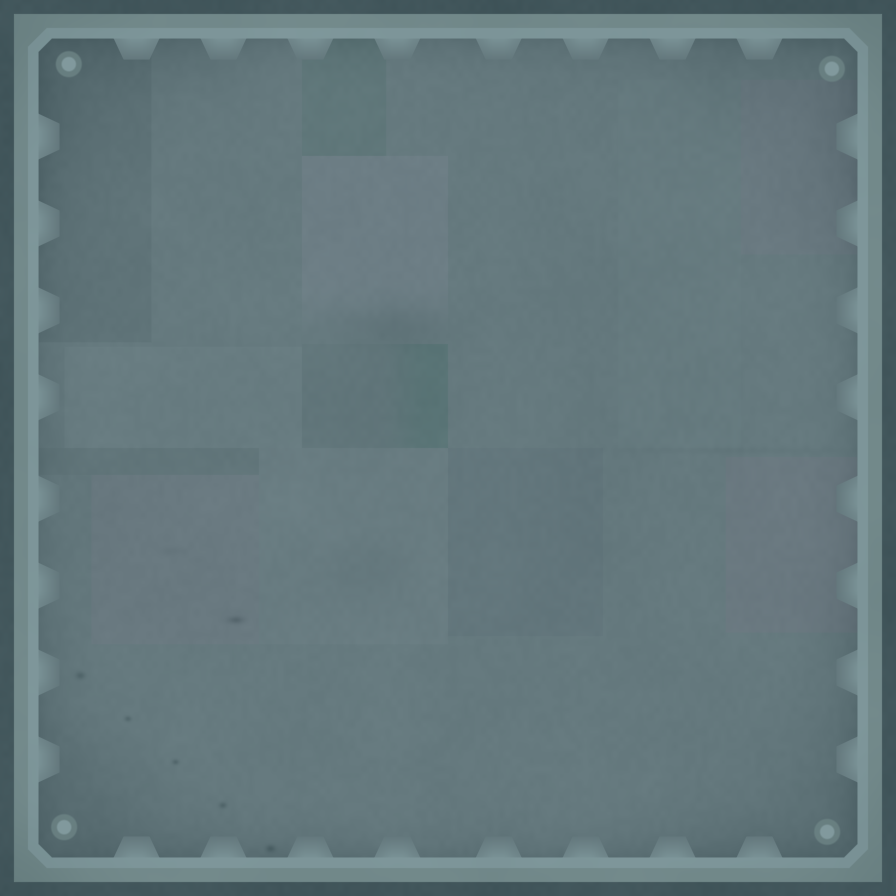
This texture is drawn by a Shadertoy shader. Its source:

```glsl
// A worn blue-grey metal panel with a bevelled frame, notched rim and corner rivets.

const vec3 STEEL = vec3(0.395, 0.474, 0.493);
const vec3 BORDER = vec3(0.255, 0.335, 0.355);
const vec3 BAND = vec3(0.445, 0.535, 0.540);
const vec3 RIM = vec3(0.490, 0.585, 0.600);
const float INNER = 0.457; // half size of the recessed plate

float hash(vec2 p) {
    vec3 q = fract(vec3(p.xyx) * 0.1031);
    q += dot(q, q.yzx + 33.33);
    return fract((q.x + q.y) * q.z);
}

float noise(vec2 p) {
    vec2 cell = floor(p), f = fract(p);
    f = f * f * (3.0 - 2.0 * f);
    float low = mix(hash(cell), hash(cell + vec2(1, 0)), f.x);
    float high = mix(hash(cell + vec2(0, 1)), hash(cell + vec2(1, 1)), f.x);
    return mix(low, high, f.y);
}

float fbm(vec2 p) {
    float sum = 0.0, amp = 0.5;
    for (int i = 0; i < 4; i++) {
        sum += amp * noise(p);
        p = p * 2.03 + 17.0;
        amp *= 0.5;
    }
    return sum;
}

// Coverage of the region where the distance is negative
float cover(float dist, float aa) {
    return 1.0 - smoothstep(-aa, aa, dist);
}

// Square of given half size with cut corners
float chamferedSquare(vec2 c, float halfSize, float cut) {
    vec2 a = abs(c);
    return max(max(a.x, a.y) - halfSize, (a.x + a.y - 2.0 * halfSize + cut) * 0.707);
}

// Rectangle from lo to hi
float patchMask(vec2 p, vec2 lo, vec2 hi, float soft) {
    vec2 d = abs(p - 0.5 * (lo + hi)) - 0.5 * (hi - lo);
    return cover(max(d.x, d.y), soft);
}

float smudge(vec2 p, vec2 centre, vec2 size) {
    vec2 d = (p - centre) / size;
    return exp(-dot(d, d));
}

// Large tinted sheets that make up the plate
vec3 sheets(vec2 p, float aa) {
    vec3 t = vec3(0.0);
    t += vec3(-0.022, -0.022, -0.022) * patchMask(p, vec2(0.043, 0.618), vec2(0.169, 0.957), aa);
    t += vec3(-0.025, -0.012, -0.020) * patchMask(p, vec2(0.337, 0.826), vec2(0.431, 0.957), aa);
    t += vec3(0.027, 0.015, 0.024) * patchMask(p, vec2(0.337, 0.622), vec2(0.500, 0.826), aa)
        * smoothstep(0.61, 0.70, p.y);
    t += mix(vec3(-0.012, -0.010, -0.011), vec3(-0.042, -0.016, -0.028), smoothstep(0.42, 0.48, p.x))
        * patchMask(p, vec2(0.337, 0.500), vec2(0.500, 0.616), aa);
    t += vec3(0.014, 0.014, 0.014) * patchMask(p, vec2(0.072, 0.500), vec2(0.337, 0.613), aa);
    t += vec3(-0.012, -0.012, -0.013) * patchMask(p, vec2(0.043, 0.470), vec2(0.289, 0.500), aa);
    t += vec3(0.018, 0.002, 0.010) * patchMask(p, vec2(0.102, 0.281), vec2(0.289, 0.470), aa);
    t += vec3(0.012, 0.010, 0.011) * patchMask(p, vec2(0.289, 0.281), vec2(0.500, 0.500), aa);
    t += vec3(-0.012, -0.014, -0.010) * patchMask(p, vec2(0.500, 0.290), vec2(0.673, 0.500), aa);
    t += vec3(0.018, -0.003, 0.007) * patchMask(p, vec2(0.810, 0.294), vec2(0.957, 0.490), aa);
    t += vec3(0.016, 0.000, 0.009) * patchMask(p, vec2(0.827, 0.716), vec2(0.957, 0.911), aa);
    t += vec3(0.004, 0.006, 0.005) * patchMask(p, vec2(0.690, 0.500), vec2(0.827, 0.911), aa);
    return t;
}

// Tapered teeth along the rim: x is coverage, y is glow
vec2 teeth(vec2 c, float aa) {
    vec2 a = abs(c);
    float along = min(a.x, a.y) - 0.0566;
    float depth = (INNER - max(a.x, a.y)) / 0.0235;
    float offset = abs(along - 0.097 * clamp(round(along / 0.097), 0.0, 3.0));
    float mask = cover(offset - mix(0.0255, 0.0145, depth), aa) * cover((depth - 1.0) * 0.0235, aa);
    float glow = clamp(1.0 - depth, 0.0, 1.0) * (1.0 - 0.45 * smoothstep(0.004, 0.025, offset));
    return vec2(mask, glow);
}

void mainImage(out vec4 fragColor, in vec2 fragCoord) {
    vec2 p = fragCoord / iResolution.xy;
    vec2 c = p - 0.5;
    float aa = 0.8 / min(iResolution.x, iResolution.y);
    float cloud = fbm(p * 9.0) - 0.47;
    float grain = noise(p * vec2(150.0, 120.0)) - 0.5;

    // Plate: sheets, stains and dark edges
    vec3 plate = STEEL + sheets(p, aa);
    plate -= 0.028 * smudge(p, vec2(0.440, 0.635), vec2(0.060, 0.022));
    plate -= 0.018 * smudge(p, vec2(0.405, 0.365), vec2(0.045, 0.030));
    plate -= 0.018 * smudge(p, vec2(0.195, 0.385), vec2(0.014, 0.005));
    plate -= 0.014 * smudge(p, vec2(0.830, 0.497), vec2(0.120, 0.004));
    plate -= 0.075 * smudge(p, vec2(0.263, 0.308), vec2(0.008, 0.004));
    for (int i = 0; i < 5; i++) {
        vec2 spot = mix(vec2(0.090, 0.246), vec2(0.302, 0.053), float(i) / 4.0);
        float size = mix(0.003, 0.006, hash(vec2(float(i), 3.0)));
        plate -= 0.07 * smudge(p, spot, vec2(size, size * 0.8));
    }
    float inset = -chamferedSquare(c, INNER, 0.015);
    plate -= 0.040 * exp(-max(inset, 0.0) / 0.022) + 0.055 * smoothstep(0.42, 0.66, length(c));
    plate += 0.030 * cloud + 0.012 * grain;

    // Glowing teeth
    vec2 tooth = teeth(c, aa);
    plate = mix(plate, mix(STEEL - 0.005, RIM - 0.015, tooth.y), tooth.x);

    // Rivets, turned a quarter at each corner
    vec2 centre = vec2(-0.4232, 0.4284);
    for (int i = 0; i < 4; i++) {
        float r = length(c - centre);
        plate = mix(plate, BAND - 0.025, 0.85 * cover(r - 0.0145, aa * 1.5));
        plate = mix(plate, RIM + 0.015, cover(r - 0.0080, aa * 1.5));
        centre = vec2(-centre.y, centre.x);
    }

    // Nested frame
    vec3 col = BORDER + 0.035 * cloud + 0.012 * grain;
    vec3 band = BAND - 0.035 * smoothstep(0.58, 0.69, length(c)) + 0.025 * cloud;
    col = mix(col, band, cover(chamferedSquare(c, 0.4844, 0.0), aa));
    col = mix(col, RIM - 0.02 * smoothstep(0.55, 0.66, length(c)) + 0.02 * cloud,
              cover(chamferedSquare(c, 0.4688, 0.021), aa));
    col = mix(col, plate, cover(-inset, aa));
    fragColor = vec4(col, 1.0);
}
```
